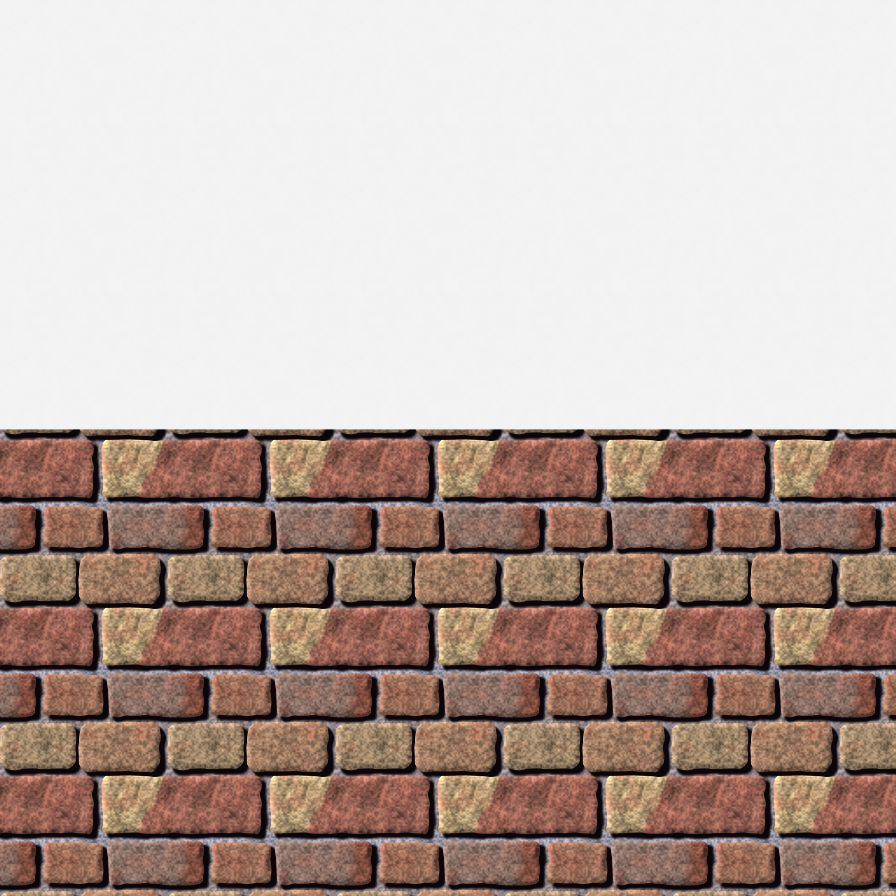
Reproduce this pattern procedurally as a Shadertoy shader.

```glsl
// A rough brick wall fills the lower half of a pale, faintly mottled canvas.
// One square tile holding five rounded-box bricks repeats over the wall;
// periodic value noise roughens edges and adds grain, streaks and stains.

const float TILE = 144.0;         // tile side, in brick units
const float UNITS = 768.0;        // brick units per canvas height
const float WALL_TOP = 400.0;     // height of the wall
const vec2 TILE_ORIGIN = vec2(86.0, 391.0);

const vec3 PAPER = vec3(0.951);
const vec3 MORTAR = vec3(0.53, 0.47, 0.46);
const vec3 BLUE_MORTAR = vec3(0.61, 0.61, 0.67);
const vec3 SHADOW = vec3(0.045, 0.025, 0.045);
const vec3 SAND = vec3(0.66, 0.57, 0.43);
const vec3 RUST = vec3(0.54, 0.30, 0.24);

// Brick centre and half size; y runs down from the tile top.
const vec4 BRICKS[5] = vec4[5](
    vec4(70.0, 24.5, 68.0, 24.5),
    vec4(47.5, 74.5, 41.0, 18.5),
    vec4(121.0, 75.0, 25.0, 17.5),
    vec4(16.5, 119.5, 34.5, 21.0),
    vec4(90.5, 119.0, 32.5, 19.5));

const vec3 CLAY[5] = vec3[5](
    vec3(0.57, 0.37, 0.32),
    vec3(0.54, 0.44, 0.40),
    vec3(0.60, 0.43, 0.35),
    vec3(0.62, 0.48, 0.38),
    vec3(0.62, 0.52, 0.41));

float hash(vec2 p) {
    vec3 h = fract(vec3(p.xyx) * 0.1031);
    h += dot(h, h.yzx + 33.33);
    return fract((h.x + h.y) * h.z);
}

// Value noise that repeats after one tile, with the given cells per tile.
float noise(vec2 p, vec2 cells) {
    p *= cells / TILE;
    vec2 i = floor(p), f = fract(p);
    f = f * f * (3.0 - 2.0 * f);
    float a = hash(mod(i, cells));
    float b = hash(mod(i + vec2(1, 0), cells));
    float c = hash(mod(i + vec2(0, 1), cells));
    float d = hash(mod(i + 1.0, cells));
    return mix(mix(a, b, f.x), mix(c, d, f.x), f.y);
}

// Rounded box distance, wrapped around the tile borders.
float brickDistance(vec2 p, vec4 brick, float radius) {
    vec2 q = mod(p - brick.xy + 0.5 * TILE, TILE) - 0.5 * TILE;
    q = abs(q) - brick.zw + radius;
    return length(max(q, 0.0)) + min(max(q.x, q.y), 0.0) - radius;
}

// Base colour of a brick, with its sandy or rusty patches.
vec3 clayColor(vec2 p, int id, float stain) {
    vec3 color = CLAY[id];
    if (id == 0) {
        float seam = 55.0 - 0.5 * p.y + 8.0 * (stain - 0.5);
        color = mix(SAND, color, smoothstep(-2.0, 2.0, p.x - seam));
    } else if (id == 1) {
        color = mix(color, RUST, 0.8 * smoothstep(62.0, 76.0, p.x + 12.0 * (stain - 0.5)));
    }
    return mix(color, RUST, 0.35 * smoothstep(0.55, 0.9, stain));
}

vec3 wall(vec2 p, float pixel) {
    float grain = noise(p, vec2(96.0));
    float grit = noise(p + 31.0, vec2(48.0));
    float stain = noise(p, vec2(12.0));
    float streak = noise(vec2(p.x + 0.35 * p.y, p.y), vec2(36.0, 9.0));
    vec2 rough = p + 2.4 * (vec2(noise(p, vec2(18.0)), noise(p + 57.0, vec2(18.0))) - 0.5);
    float texture_ = 0.42 * (grain - 0.5) + 0.32 * (grit - 0.5);

    // Mortar, cooler under the long bricks
    float cool = 1.0 - smoothstep(3.0, 10.0, abs(p.y - 54.0));
    vec3 color = mix(MORTAR, BLUE_MORTAR, max(cool, 0.45 * grit));
    color *= 1.0 + 1.1 * texture_;

    // Cast shadows, down and to the right
    float shade = TILE;
    for (int i = 0; i < 5; i++) {
        float radius = i > 2 ? 8.0 : 4.0;
        shade = min(shade, brickDistance(rough - vec2(4.5, 4.0), BRICKS[i], radius));
    }
    color = mix(color, SHADOW, 1.0 - smoothstep(-1.0, 2.2, shade));

    // Brick faces, lit from the upper left
    for (int i = 0; i < 5; i++) {
        float radius = i > 2 ? 8.0 : 4.0;
        float d = brickDistance(rough, BRICKS[i], radius);
        float slope = brickDistance(rough - 2.0, BRICKS[i], radius)
                    - brickDistance(rough + 2.0, BRICKS[i], radius);
        float bevel = 0.085 * slope * smoothstep(-6.0, 0.0, d);
        vec3 face = clayColor(p, i, stain);
        float streaks = (i == 0 ? 0.45 : 0.2) * (streak - 0.5);
        face *= 1.0 + texture_ + streaks + 0.15 * (stain - 0.5) + bevel;
        color = mix(color, face, 1.0 - smoothstep(-0.6 * pixel, 0.6 * pixel, d));
    }
    return color;
}

void mainImage(out vec4 fragColor, in vec2 fragCoord) {
    float pixel = UNITS / iResolution.y;
    vec2 p = fragCoord * pixel;
    vec2 tileP = mod(vec2(p.x - TILE_ORIGIN.x, TILE_ORIGIN.y - p.y), TILE);

    // Paper with a faint mottle
    float mottle = noise(p, vec2(24.0)) + noise(p, vec2(60.0)) - 1.0;
    vec3 color = PAPER + 0.006 * mottle;

    float inWall = 1.0 - smoothstep(-pixel, pixel, p.y - WALL_TOP);
    color = mix(color, wall(tileP, pixel), inWall);
    fragColor = vec4(clamp(color, 0.0, 1.0), 1.0);
}
```
